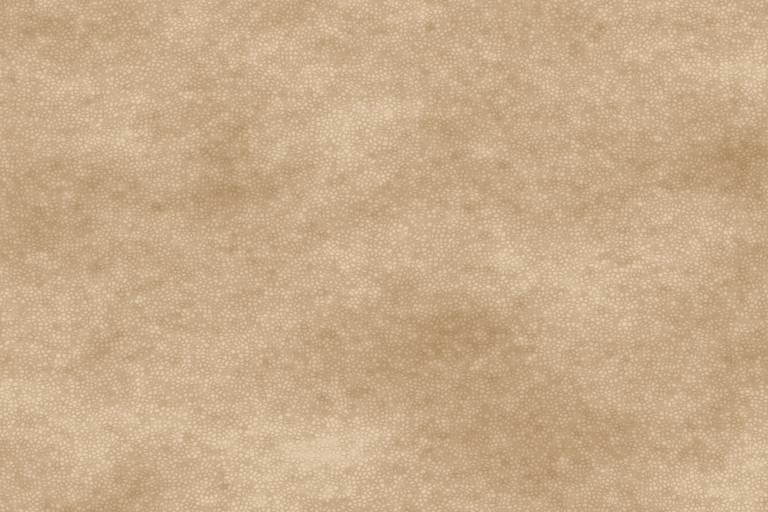
Give the GLSL for this texture, as a Shadertoy shader.

```glsl
// Soft tan leather: broad worn patches, stretched sideways, under a fine
// pebbled grain. Patches are layered sums of scattered soft spots; the grain
// is cellular noise, with dark creases where neighbouring cells meet.

const vec3 DARK_TAN = vec3(0.72, 0.60, 0.45);
const vec3 PALE_TAN = vec3(0.84, 0.74, 0.62);
const float MEAN_TONE = 0.57;       // 0 = dark tan, 1 = pale tan
const float PATCH_CONTRAST = 0.44;
const float GRAIN_CONTRAST = 0.70;
const float MOTTLE_CONTRAST = 0.28;
const float CORNER_SHADE = 0.22;    // darkening towards the lower right
const vec2 PATCH_SCALE = vec2(2.7, 5.6);
const float PATCH_ANGLE = 0.16;     // radians, rising to the right
const int PATCH_LAYERS = 5;
const float LAYER_GAIN = 0.62;
const vec2 GRAIN_SCALE = vec2(112.0, 128.0);   // cells per canvas height
const vec2 MOTTLE_SCALE = vec2(52.0, 66.0);

vec3 hash3(vec2 cell) {
    vec3 h = fract(cell.xyx * vec3(0.1031, 0.1030, 0.0973));
    h += dot(h, h.yxz + 33.33);
    return fract((h.xxy + h.yzz) * h.zyx);
}

// Sum of randomly placed soft spots, light or dark, centred on zero
float spots(vec2 p) {
    vec2 base = floor(p);
    float sum = 0.0;
    for (int y = -1; y <= 1; y++)
    for (int x = -1; x <= 1; x++) {
        vec2 cell = base + vec2(x, y);
        vec3 h = hash3(cell);
        vec2 d = p - cell - h.xy;
        float k = max(0.0, 1.0 - dot(d, d));
        sum += (2.0 * h.z - 1.0) * k * k * k;
    }
    return sum;
}

// Pebbles: gap between the two nearest cell points, zero in the creases
float pebbles(vec2 p) {
    vec2 base = floor(p);
    float nearest = 9.0, second = 9.0;
    for (int y = -1; y <= 1; y++)
    for (int x = -1; x <= 1; x++) {
        vec2 cell = base + vec2(x, y);
        float d = length(p - cell - hash3(cell + 71.0).xy);
        second = min(second, max(nearest, d));
        nearest = min(nearest, d);
    }
    return smoothstep(0.0, 0.75, second - nearest);
}

// Gentle layered sines that bend the patches
vec2 bend(vec2 p) {
    return vec2(sin(5.1 * p.y + 2.3 * p.x) + 0.5 * sin(11.0 * p.y - 4.0 * p.x),
                sin(4.3 * p.x + 1.0) + 0.5 * sin(9.7 * p.x + 6.0 * p.y));
}

float patches(vec2 p) {
    float c = cos(PATCH_ANGLE), s = sin(PATCH_ANGLE);
    vec2 q = mat2(c, -s, s, c) * p + 0.025 * bend(p);
    q = q * PATCH_SCALE + 17.0;
    float sum = 0.0, gain = 1.0;
    for (int i = 0; i < PATCH_LAYERS; i++) {
        sum += gain * spots(q);
        q = q * 1.93 + vec2(13.7, 29.1);
        gain *= LAYER_GAIN;
    }
    return sum;
}

void mainImage(out vec4 fragColor, in vec2 fragCoord) {
    vec2 p = fragCoord / iResolution.y;
    vec2 uv = fragCoord / iResolution.xy;

    // Large worn areas
    float worn = patches(p);
    float tone = MEAN_TONE + PATCH_CONTRAST * worn;
    tone += CORNER_SHADE * 0.5 * (uv.y - uv.x);

    // Fine surface, loosened a little by the bend
    vec2 skin = p + 0.006 * bend(2.0 * p);
    float depth = GRAIN_CONTRAST * (1.0 + 0.15 * worn);
    tone += depth * (pebbles(skin * GRAIN_SCALE) - 0.43);
    tone += MOTTLE_CONTRAST * spots(skin * MOTTLE_SCALE + 5.0);

    tone = clamp(tone, -0.35, 1.35);
    fragColor = vec4(mix(DARK_TAN, PALE_TAN, tone), 1.0);
}
```
